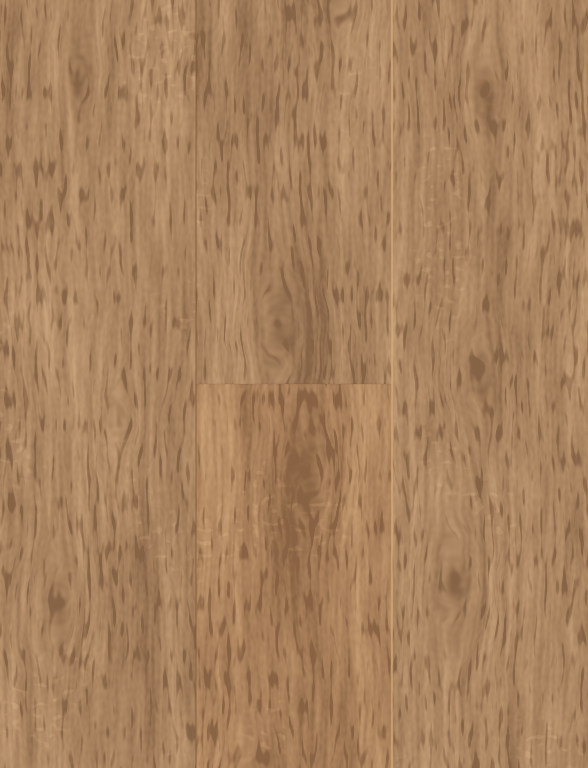
Give the GLSL for this texture, as a Shadertoy shader.

```glsl
#define PLANKS 3.0
#define KNOTS 3
#define KNOT_SIZE vec2(0.030, 0.062)
#define SEAM_HALF_WIDTH 0.0011
#define PORE_SCALE vec2(165.0, 30.0)
#define PORE_DEPTH 0.50
#define HEART_DEPTH 0.30
#define DARK_WOOD vec3(0.53, 0.39, 0.275)
#define MID_WOOD vec3(0.667, 0.517, 0.376)
#define LIGHT_WOOD vec3(0.78, 0.63, 0.475)
#define SEAM_DARK vec3(0.50, 0.36, 0.23)
#define SEAM_LIGHT vec3(0.84, 0.67, 0.47)

vec2 hash2(vec2 p) {
    vec3 q = fract(p.xyx * vec3(0.1031, 0.1030, 0.0973));
    q += dot(q, q.yzx + 33.33);
    return fract((q.xx + q.yz) * q.zy);
}

float cornerSlope(vec2 cell, vec2 offset) {
    float angle = 6.2832 * hash2(cell).x;
    return dot(vec2(cos(angle), sin(angle)), offset);
}

float gradNoise(vec2 p) {
    vec2 i = floor(p), f = p - i;
    vec2 u = f * f * f * (f * (f * 6.0 - 15.0) + 10.0);
    vec2 e = vec2(1.0, 0.0);
    float low = mix(cornerSlope(i, f), cornerSlope(i + e.xy, f - e.xy), u.x);
    float high = mix(cornerSlope(i + e.yx, f - e.yx), cornerSlope(i + e.xx, f - e.xx), u.x);
    return mix(low, high, u.y);
}

// Bends the grain around the knots of one board; z returns their tone
vec3 bendAroundKnots(vec2 p, vec2 board, float width, float shift) {
    vec2 grain = p;
    float tone = 0.0;
    for (int j = 0; j < KNOTS; j++) {
        vec2 h = hash2(board * 17.0 + float(j) * 5.3 + 41.0);
        vec2 center = vec2((board.x + 0.25 + 0.5 * h.x) * width,
                           board.y - shift + (float(j) + 0.2 + 0.6 * h.y) / float(KNOTS));
        vec2 size = KNOT_SIZE * mix(0.65, 1.3, hash2(h * 91.0).x);
        vec2 d = (p - center) / size;
        d += 0.5 * vec2(gradNoise(p * 22.0), gradNoise(p * 22.0 + 50.0));
        float r2 = dot(d, d);
        grain.x -= 0.8 * size.x * d.x * exp(-0.7 * r2);
        float rings = sin(9.0 * sqrt(r2) + 4.0 * gradNoise(p * 30.0));
        tone += 0.09 * rings * exp(-r2) - 0.16 * exp(-1.3 * r2);
        tone -= 0.35 * exp(-14.0 * dot(d, d * vec2(1.6, 0.7)));
    }
    return vec3(grain, tone);
}

float woodTone(vec2 p, vec2 board, float width, float shift) {
    vec3 bent = bendAroundKnots(p, board, width, shift);
    vec2 g = bent.xy + 4.0 * hash2(board + 7.0);
    g.x += 0.012 * gradNoise(g * vec2(5.0, 3.5)) + 0.003 * gradNoise(g * vec2(20.0, 14.0));

    // Broad shading, streaks and fibres
    float broad = gradNoise(g * vec2(9.0, 2.2));
    float tone = 0.57 + bent.z + 0.26 * broad;
    tone += 0.36 * gradNoise(g * vec2(38.0, 2.5));
    tone += 0.32 * gradNoise(g * vec2(90.0, 6.0) + 13.0);
    tone += 0.30 * gradNoise(g * vec2(190.0, 16.0) + 29.0);
    tone += 0.16 * gradNoise(g * vec2(240.0, 110.0));

    // Short dark pores, denser in some zones
    float zone = gradNoise(g * vec2(12.0, 3.0) + 61.0);
    float pore = gradNoise(g * PORE_SCALE + 83.0);
    tone -= PORE_DEPTH * smoothstep(0.12, 0.46, pore + 0.25 * zone);

    // Pale cross flecks
    float fleck = gradNoise(g * vec2(75.0, 120.0) + 19.0);
    float fleckZone = smoothstep(0.1, 0.4, gradNoise(g * vec2(9.0, 6.0) + 37.0));
    tone += 0.22 * fleckZone * smoothstep(0.15, 0.45, fleck);

    // Dark heartwood down every second column
    float across = p.x / width - board.x;
    float wander = 0.16 * gradNoise(vec2(p.y * 4.0, 3.7));
    float d = (across - 0.56 - wander) / 0.17;
    float strength = 0.7 + 0.9 * gradNoise(vec2(p.y * 5.0, 8.3));
    tone -= HEART_DEPTH * mod(board.x, 2.0) * strength * exp(-d * d);

    return tone + 0.08 * (hash2(board + 3.0).x - 0.5);
}

void mainImage(out vec4 fragColor, in vec2 fragCoord) {
    vec2 p = fragCoord / iResolution.y;
    float pixel = 1.0 / iResolution.y;
    float width = iResolution.x * pixel / PLANKS;

    // Boards, each second column shifted by half a length
    float column = floor(p.x / width);
    float shift = 0.5 * mod(column, 2.0);
    vec2 board = vec2(column, floor(p.y + shift));

    float tone = woodTone(p, board, width, shift);

    // Faint end joint
    float joint = abs(fract(p.y + shift + 0.5) - 0.5);
    tone -= 0.12 * mod(column, 2.0) * (1.0 - smoothstep(0.0, 0.0015 + pixel, joint));

    vec3 color = mix(DARK_WOOD, MID_WOOD, smoothstep(-0.15, 0.5, tone) * 0.4
                     + 0.6 * clamp(tone * 2.0, 0.0, 1.0));
    color = mix(color, LIGHT_WOOD, clamp(tone * 2.0 - 1.0, 0.0, 1.0));
    color *= mix(vec3(1.0), vec3(1.01, 0.99, 0.96), shift * (1.0 - board.y) * 2.0);

    // Long seams, dark and light in turn, none on the canvas border
    float seam = floor(p.x / width + 0.5);
    float inner = step(0.5, seam) * step(seam, PLANKS - 0.5);
    float line = 1.0 - smoothstep(SEAM_HALF_WIDTH - pixel, SEAM_HALF_WIDTH + pixel,
                                  abs(p.x - seam * width));
    float isDark = mod(seam, 2.0);
    vec3 seamColor = mix(SEAM_LIGHT, SEAM_DARK, isDark);
    color = mix(color, seamColor, line * inner * mix(0.9, 0.6, isDark));

    fragColor = vec4(color, 1.0);
}
```
